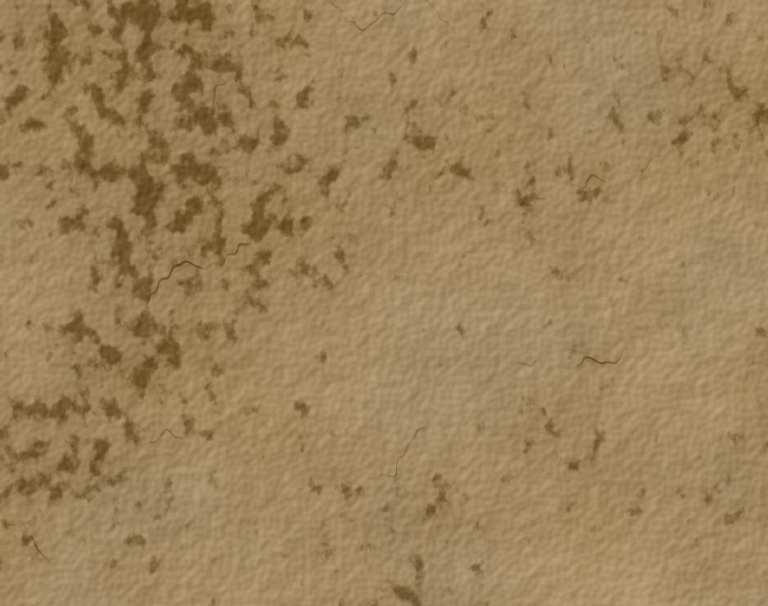
Write a Shadertoy shader that draws this texture.

```glsl
float hash(vec2 p) {
    vec3 q = fract(p.xyx * vec3(0.1031, 0.1030, 0.0973));
    q += dot(q, q.yzx + 33.33);
    return fract((q.x + q.y) * q.z);
}

float cornerSlope(vec2 cell, vec2 offset) {
    float angle = 6.2832 * hash(cell);
    return dot(vec2(cos(angle), sin(angle)), offset);
}

float gradientNoise(vec2 p) {
    vec2 i = floor(p), f = fract(p), e = vec2(0, 1);
    vec2 u = f * f * f * (f * (f * 6.0 - 15.0) + 10.0);
    float low = mix(cornerSlope(i, f), cornerSlope(i + e.yx, f - e.yx), u.x);
    float high = mix(cornerSlope(i + e.xy, f - e.xy), cornerSlope(i + e.yy, f - e.yy), u.x);
    return mix(low, high, u.y);
}

float fbm(vec2 p) {
    float sum = 0.0, amplitude = 1.0;
    for (int i = 0; i < 4; i++) {
        sum += amplitude * gradientNoise(p);
        p = mat2(1.6, 1.2, -1.2, 1.6) * p + 17.3;
        amplitude *= 0.5;
    }
    return sum;
}

// Height of the rough plaster surface
float plasterHeight(vec2 p) {
    return gradientNoise(p * 42.0 + 5.0) + 0.65 * gradientNoise(p * 93.0 + 40.0);
}

// Thin broken hairlines that wander about a tilted axis
float cracks(vec2 p, float aspect) {
    float dark = 0.0;
    for (int i = 0; i < 9; i++) {
        float id = float(i);
        vec2 center = fract(id * vec2(0.755, 0.570) + vec2(0.24, 0.27)) * vec2(aspect, 1.0);
        float angle = mix(-0.7, 1.1, hash(vec2(id, 3.0)));
        float c = cos(angle), s = sin(angle);
        vec2 q = mat2(c, -s, s, c) * (p - center);
        q.y += 0.07 * gradientNoise(vec2(q.x * 11.0, id * 7.3))
             + 0.018 * gradientNoise(vec2(q.x * 48.0, id * 3.7));
        float reach = mix(0.07, 0.18, hash(vec2(id, 8.0)));
        float taper = 1.0 - smoothstep(reach * 0.4, reach, abs(q.x));
        float gaps = smoothstep(-0.25, 0.2, gradientNoise(p * 17.0 + id));
        float line = 1.0 - smoothstep(0.0004, 0.0036, abs(q.y));
        float halo = 0.2 * exp(-abs(q.y) * 110.0);
        dark = max(dark, (line + halo) * taper * gaps * mix(0.5, 1.0, hash(vec2(id, 5.0))));
    }
    return dark;
}

void mainImage(out vec4 fragColor, in vec2 fragCoord) {
    vec2 p = fragCoord / iResolution.y;
    float aspect = iResolution.x / iResolution.y;

    // Broad stains, heavier toward the upper left
    float grime = fbm(p * 2.3 + 11.0) + 0.45 * (p.y - 0.5) - 0.2 * (p.x - 0.5 * aspect);
    float mottle = fbm(p * 11.0 + 60.0);

    // Relief lit from the upper left
    float relief = plasterHeight(p) - plasterHeight(p + vec2(-0.0028, 0.0028));

    // Clustered pits
    float pits = smoothstep(0.25, 0.75, fbm(p * vec2(27.0, 23.0) + 90.0) + 0.65 * grime);

    float tone = 0.012 - 0.05 * grime + 0.035 * mottle + 0.12 * relief;
    tone -= 0.17 * pits + 0.17 * cracks(p, aspect);

    // Ochre plaster with warm and grey patches
    vec3 color = vec3(0.62, 0.52, 0.362) + tone;
    float warmth = fbm(p * 3.5 + 130.0) + 0.4 * grime;
    color += warmth * vec3(0.004, -0.006, -0.028);
    fragColor = vec4(clamp(color, 0.0, 1.0), 1.0);
}
```
